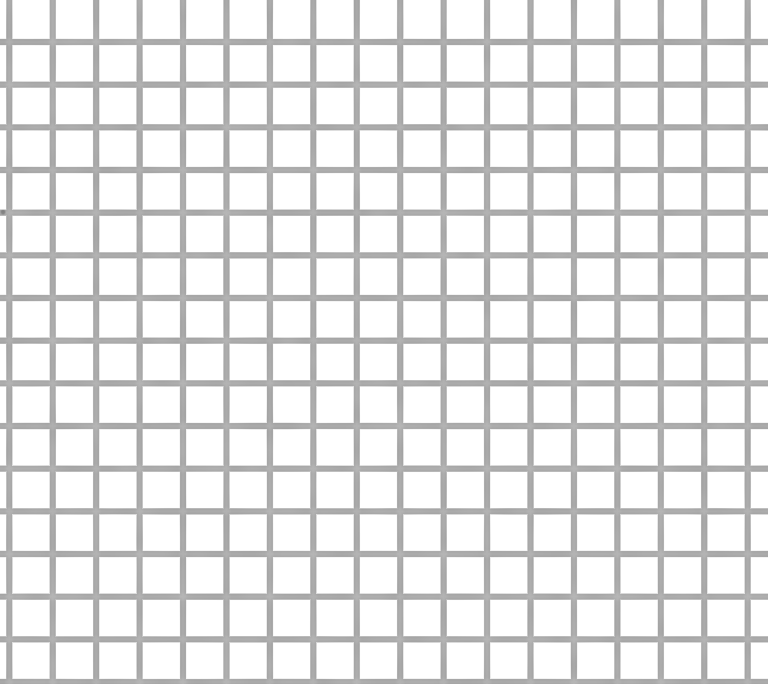
Write a Shadertoy shader that draws this pattern.

```glsl
// Square grid of soft grey bars on white, with faint tonal wear along the bars.

const vec2 PITCH = vec2(0.0635, 0.06238);   // bar spacing, in canvas heights
const vec2 FIRST_BAR = vec2(0.0136, 0.0029); // centre of the lowest, leftmost bars
const vec2 LAST_BAR = vec2(17.0, 15.0);      // index of the final bar on each axis
const float HALF_WIDTH = 0.0045;

float hash(vec2 p) {
    p = fract(p * vec2(0.1031, 0.1137));
    p += dot(p, p.yx + 33.33);
    return fract((p.x + p.y) * p.x * 17.0);
}

float valueNoise(vec2 p) {
    vec2 cell = floor(p);
    vec2 f = fract(p);
    f = f * f * (3.0 - 2.0 * f);
    float low = mix(hash(cell), hash(cell + vec2(1.0, 0.0)), f.x);
    float high = mix(hash(cell + vec2(0.0, 1.0)), hash(cell + 1.0), f.x);
    return mix(low, high, f.y);
}

// Distance to the nearest vertical (x) and horizontal (y) bar centre.
vec2 barDistance(vec2 p) {
    vec2 index = clamp(round((p - FIRST_BAR) / PITCH), vec2(0.0), LAST_BAR);
    return abs(p - FIRST_BAR - index * PITCH);
}

vec2 barCoverage(vec2 dist, float halfWidth, float softness) {
    return 1.0 - smoothstep(halfWidth - softness, halfWidth + softness, dist);
}

// Bars are paler along the middle and where they cross.
float barTone(vec2 p, vec2 dist) {
    float middle = 1.0 - smoothstep(0.0, HALF_WIDTH, min(dist.x, dist.y));
    float crossing = 1.0 - smoothstep(0.5, 1.8, max(dist.x, dist.y) / HALF_WIDTH);
    float wear = valueNoise(p * 38.0) - 0.5;
    return 0.645 + 0.03 * middle + 0.025 * crossing + 0.03 * wear;
}

float spot(vec2 p, vec2 centre, float radius) {
    return 1.0 - smoothstep(0.3 * radius, radius, length(p - centre));
}

void mainImage(out vec4 fragColor, in vec2 fragCoord) {
    vec2 p = fragCoord / iResolution.y;
    float softness = max(0.0011, 0.75 / iResolution.y);

    // Grid, with a slight drift in bar width
    vec2 dist = barDistance(p);
    float halfWidth = HALF_WIDTH + 0.0003 * (valueNoise(p * 24.0 + 7.0) - 0.5);
    vec2 bars = barCoverage(dist, halfWidth, softness);
    float coverage = max(bars.x, bars.y);

    // Shading, with one small smudge on the left edge
    float tone = barTone(p, dist);
    tone -= 0.15 * spot(p, vec2(0.0045, 0.69), 0.005);

    fragColor = vec4(vec3(mix(1.0, tone, coverage)), 1.0);
}
```
